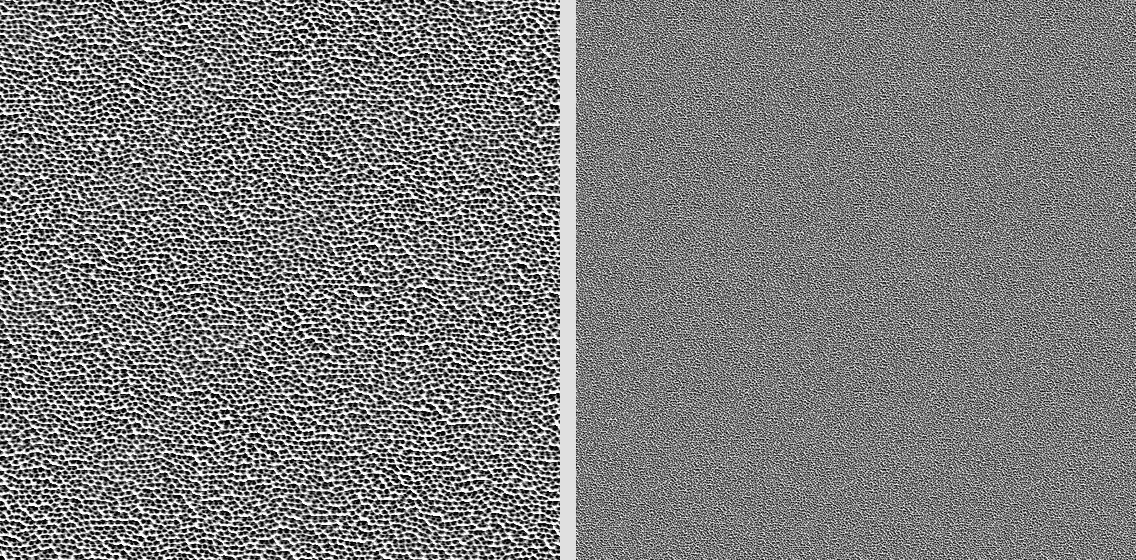
Left, the tile; right, the same tile 3 across and 3 down.
A three.js fragment shader for this texture:

```glsl
varying vec2 vUv;

#define CELLS vec2(86.0, 112.0) // pits across and up; rows must be even
#define JITTER 0.66
#define CREST_SHARPNESS 10.0
#define PIT_DEPTH 0.9
#define PIT_TIGHTNESS 7.0
#define LIGHT vec2(-0.5, -1.25) // slopes facing this way are bright
#define CELL_VARIATION 0.16
#define GRAIN_GAIN 0.5
#define WARP 0.0022
#define PATCHINESS 0.1
#define MID_TONE 0.52
#define TAU 6.2831853

vec3 hash3(vec2 cell) {
  vec3 p = fract(cell.xyx * vec3(0.1031, 0.1030, 0.0973));
  p += dot(p, p.yxz + 33.33);
  return fract((p.xxy + p.yzz) * p.zyx);
}

// Wrapping smooth cellular noise on staggered rows:
// xy = offset from the nearest pit, z = its distance, w = its random value
vec4 pitField(vec2 uv, vec2 cells, float seed) {
  vec2 p = uv * cells;
  float baseRow = floor(p.y);
  vec4 total = vec4(0.0);
  float weights = 0.0;
  for (int j = -1; j <= 1; j++) {
    float row = baseRow + float(j);
    float stagger = 0.5 * mod(row, 2.0);
    float baseColumn = floor(p.x - stagger);
    for (int i = -1; i <= 1; i++) {
      vec2 cell = vec2(baseColumn + float(i), row);
      vec3 rnd = hash3(mod(cell, cells) + seed);
      vec2 centre = cell + vec2(stagger, 0.0) + 0.5 + JITTER * (rnd.xy - 0.5);
      vec2 d = p - centre;
      float dist2 = dot(d, d);
      float weight = exp(-CREST_SHARPNESS * dist2);
      total += weight * vec4(d, sqrt(dist2), rnd.z);
      weights += weight;
    }
  }
  return total / weights;
}

// Slight bends that let the rows of pits drift up and down
vec2 bend(vec2 uv) {
  vec2 a = TAU * uv;
  float rise = sin(5.0 * a.x + 2.0 * a.y) + 0.7 * sin(8.0 * a.x - 5.0 * a.y + 1.3)
             + 0.4 * sin(13.0 * a.x + 7.0 * a.y + 4.1);
  float drift = 0.6 * sin(4.0 * a.y - 3.0 * a.x + 2.0);
  return uv + WARP * vec2(drift, rise);
}

void main() {
  vec2 uv = bend(vUv);
  vec4 pit = pitField(uv, CELLS, 0.0);
  vec4 wrinkle = pitField(uv, CELLS * 2.0, 17.0);

  // Small dark pits with grey shoulders, lit on one side
  float hollow = exp(-PIT_TIGHTNESS * pit.z * pit.z);
  float relief = PIT_DEPTH * (0.33 - hollow)
               + dot(pit.xy, LIGHT)
               + CELL_VARIATION * (pit.w - 0.5);

  // Finer wrinkles on top
  relief += GRAIN_GAIN * (wrinkle.z - 0.41 + 0.4 * dot(wrinkle.xy, LIGHT));

  // Broad patches of stronger and weaker contrast
  vec2 a = TAU * vUv;
  float patches = sin(2.0 * a.x + a.y + 0.8) * sin(3.0 * a.y - a.x)
                + 0.5 * sin(5.0 * a.x - 4.0 * a.y + 2.2);
  float tone = MID_TONE + relief * (1.0 + PATCHINESS * patches);

  gl_FragColor = vec4(vec3(clamp(tone, 0.02, 0.98)), 1.0);
}
```
